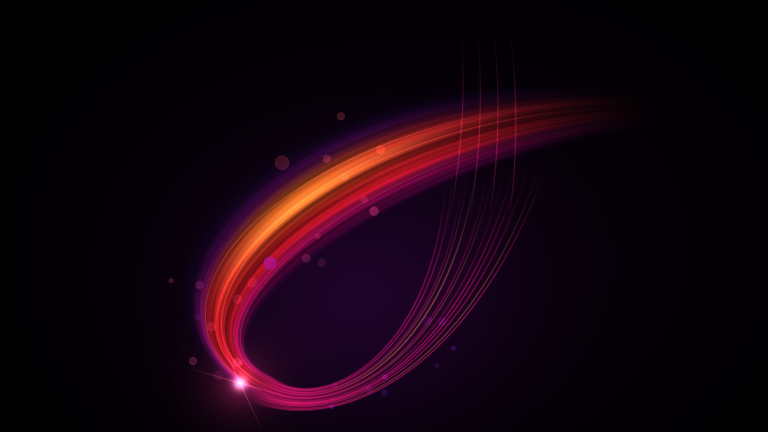
Reproduce this background procedurally as a Shadertoy shader.

```glsl
// Cubic control points of a band: xy = inner rail, zw = outer rail
const vec4 SWOOSH[4] = vec4[4](
    vec4(1.597, 0.711, 1.597, 0.792), vec4(1.019, 0.699, 0.579, 0.931),
    vec4(0.278, 0.190, 0.139, 0.282), vec4(0.694, 0.113, 0.625, 0.056));
const vec4 RETURN[4] = vec4[4](
    vec4(0.606, 0.155, 0.544, 0.086), vec4(0.694, 0.016, 0.764, -0.030),
    vec4(1.030, 0.144, 1.111, 0.120), vec4(1.019, 0.653, 1.296, 0.676));

float hash(float n) { return fract(sin(n * 12.9898) * 4375.85); }
float cross2(vec2 a, vec2 b) { return a.x * b.y - a.y * b.x; }

vec4 rails(vec4 k[4], float s) {
    float r = 1.0 - s;
    return r*r*r * k[0] + 3.0*r*r*s * k[1] + 3.0*r*s*s * k[2] + s*s*s * k[3];
}

// x = position along the band, y = position across it, z = band width
vec3 bandCoords(vec4 k[4], vec2 p) {
    vec3 best = vec3(0.0, 9.0, 1.0);
    vec4 e0 = rails(k, 0.0);
    float f0 = cross2(p - e0.xy, e0.zw - e0.xy);
    for (int i = 1; i <= 40; i++) {
        float s = float(i) / 40.0;
        vec4 e1 = rails(k, s);
        float f1 = cross2(p - e1.xy, e1.zw - e1.xy);
        if ((f0 < 0.0) != (f1 < 0.0)) {
            float root = s - f1 / (f1 - f0) / 40.0;
            vec4 e = rails(k, root);
            vec2 d = e.zw - e.xy;
            float t = dot(p - e.xy, d) / dot(d, d);
            float width = abs(cross2(d, normalize(e1.xy - e0.xy)));
            if (abs(t - 0.5) < abs(best.y - 0.5)) best = vec3(root, t, width);
        }
        e0 = e1;
        f0 = f1;
    }
    return best;
}

float line(float d, float halfWidth) {
    float px = 1.0 / iResolution.y;
    return smoothstep(halfWidth + px, halfWidth - px, abs(d));
}

vec4 swooshColor(vec3 b) {
    float s = b.x, u = b.y;
    float streak = 0.5 * sin(u * 23.0 + s * 4.0) + 0.3 * sin(u * 57.0 - s * 5.0 + 1.0)
                 + 0.2 * sin(u * 119.0 + s * 7.0);
    float v = u + 0.025 * streak;
    float heat = exp(-pow((s - 0.47) / 0.16, 2.0));
    vec3 plum = mix(vec3(0.25, 0.03, 0.25), vec3(0.42, 0.05, 0.36), smoothstep(0.6, 0.85, s));
    vec3 c = mix(vec3(0.26, 0.01, 0.24), vec3(0.58, 0.03, 0.32), smoothstep(0.0, 0.17, v));
    c = mix(c, vec3(0.72, 0.08, 0.13), smoothstep(0.15, 0.32, v));
    c = mix(c, vec3(0.86, 0.38, 0.11), heat * smoothstep(0.3, 0.5, v));
    c = mix(c, plum, smoothstep(0.58, 0.8, v));
    c = mix(c, vec3(0.12, 0.03, 0.25), smoothstep(0.78, 0.95, v));
    c *= 0.85 + 0.35 * streak;
    c += vec3(0.25, 0.2, 0.12) * heat * exp(-pow((v - 0.53) / 0.06, 2.0));
    // Fine bright threads
    for (int i = 0; i < 7; i++) {
        float n = float(i), at = 0.15 + 0.1 * n + 0.04 * sin(s * 5.0 + n * 2.0);
        c += vec3(0.28, 0.13, 0.1) * line((u - at) * b.z, 0.001) * hash(n + 2.0);
    }
    float alpha = smoothstep(-0.03, 0.12, u) * smoothstep(1.06, 0.68, u)
                * smoothstep(0.02, 0.38, s) * smoothstep(1.0, 0.88, s);
    return vec4(c, alpha);
}

vec3 returnStrands(vec3 b) {
    float s = b.x, u = b.y;
    float inside = smoothstep(-0.05, 0.15, u) * smoothstep(1.1, 0.7, u);
    vec3 c = vec3(0.42, 0.03, 0.17) * inside * smoothstep(0.0, 0.12, s)
           * (0.12 * smoothstep(1.0, 0.6, s) + 0.75 * smoothstep(0.55, 0.1, s));
    for (int i = 0; i < 13; i++) {
        float n = float(i), at = (n + 0.2 + 0.6 * hash(n + 5.0)) / 13.0;
        vec3 tint = mix(vec3(0.62, 0.07, 0.28), vec3(0.68, 0.42, 0.2),
                        step(0.55, hash(n + 31.0)) * smoothstep(0.25, 0.6, s));
        c += tint * line((u - at) * b.z, 0.0014) * (0.3 + 0.6 * hash(n + 17.0))
           * smoothstep(0.03, 0.2, s) * smoothstep(1.0, 0.7, s);
    }
    return c;
}

// Translucent disc with a brighter rim
float bokeh(vec2 q, float radius) {
    float d = length(q);
    return 0.6 * smoothstep(radius + 0.002, radius - 0.002, d) + 0.4 * line(d - radius, 0.001);
}

void mainImage(out vec4 fragColor, in vec2 fragCoord) {
    vec2 p = fragCoord / iResolution.y;
    p.x += 0.889 - 0.5 * iResolution.x / iResolution.y;

    // Dark backdrop with a violet glow inside the loop
    vec2 g = (p - vec2(0.82, 0.29)) / vec2(0.36, 0.3);
    vec2 w = (p - vec2(0.95, 0.45)) / vec2(0.65, 0.45);
    vec3 col = vec3(0.035, 0.004, 0.045) * exp(-dot(w, w)) + vec3(0.085, 0.008, 0.115) * exp(-dot(g, g));

    vec4 swoosh = swooshColor(bandCoords(SWOOSH, p));
    col = mix(col, swoosh.rgb, swoosh.a);
    col += returnStrands(bandCoords(RETURN, p));

    // Faint threads rising above the loop
    for (int i = 0; i < 4; i++) {
        float n = float(i), bend = 0.9 - p.y;
        float x = 1.07 + 0.038 * n + (0.05 + 0.02 * n) * bend - 0.3 * bend * bend;
        col += vec3(0.3, 0.06, 0.15) * line(p.x - x, 0.001)
             * smoothstep(0.45, 0.65, p.y) * smoothstep(0.95, 0.7, p.y);
    }

    // Scattered light discs along both bands
    for (int i = 0; i < 28; i++) {
        float n = float(i), s = 0.3 + 0.65 * hash(n + 3.0);
        vec4 e = i < 19 ? rails(SWOOSH, s) : rails(RETURN, s * 0.8);
        vec2 at = mix(e.xy, e.zw, 1.5 * hash(n + 40.0) - 0.1);
        vec3 tint = i < 19 ? mix(vec3(0.7, 0.3, 0.2), vec3(0.5, 0.15, 0.4), s) : vec3(0.32, 0.06, 0.5);
        col += tint * bokeh(p - at, 0.004 + 0.007 * hash(n + 70.0)) * (0.2 + 0.5 * hash(n + 90.0));
    }
    col = mix(col, vec3(0.68, 0.08, 0.66), bokeh(p - vec2(0.625, 0.391), 0.014));
    col += vec3(0.3, 0.1, 0.08) * bokeh(p - vec2(0.653, 0.623), 0.016);

    // Flare at the lower left, with two thin rays
    vec2 q = p - vec2(0.556, 0.113);
    float r = length(q);
    col += vec3(0.95, 0.75, 0.8) * exp(-r * r * 4500.0) + vec3(0.6, 0.13, 0.3) * exp(-r * 24.0);
    for (int i = 0; i < 2; i++) {
        vec2 dir = i == 0 ? vec2(0.96, -0.28) : vec2(0.42, -0.907);
        col += vec3(0.35, 0.13, 0.22) * line(cross2(q, dir), 0.001) * smoothstep(0.15, 0.0, r);
    }
    fragColor = vec4(clamp(col, 0.0, 1.0), 1.0);
}
```
